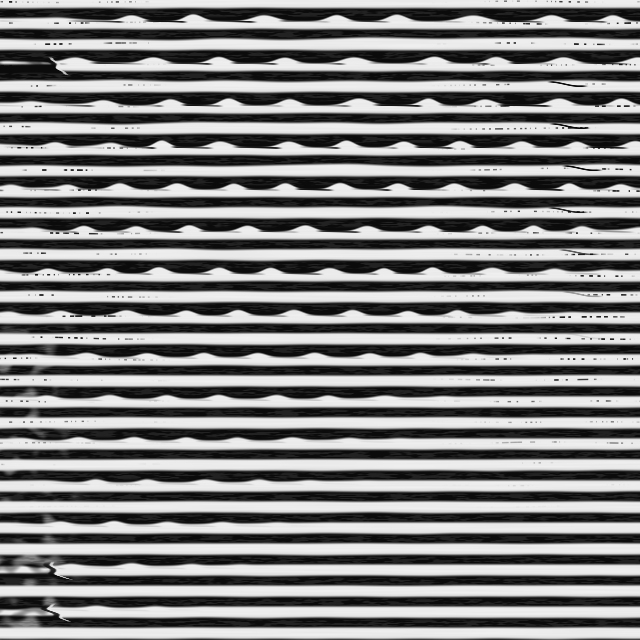
A three.js fragment shader for this texture:

```glsl
varying vec2 vUv;

const float TAU = 6.2831853;
const float PITCH = 0.03285;         // height of one stripe and its gap
const float TOP_SHIFT = 0.139;       // centre of the first stripe, in pitches
const float STRIPE_TOP = -0.29;      // edges in pitches, positive downwards
const float STRIPE_BOTTOM = 0.25;
const float TROUGH = -0.13;
const float CREST = -0.37;
const float SCALLOPS = 11.5;         // scallops across the canvas
const float EDGE_SOFTNESS = 0.085;
const float LINE_WIDTH = 0.06;
const float TEAR_X = 0.088;
const vec3 BLACK = vec3(0.045);
const vec3 CHARCOAL = vec3(0.135);
const vec3 WHITE = vec3(0.925);

float hash(float n) {
  return fract(sin(n * 12.9898) * 43758.547);
}

vec2 gradient(vec2 cell) {
  float angle = TAU * hash(dot(cell, vec2(1.0, 57.31)));
  return vec2(cos(angle), sin(angle));
}

float noise(vec2 p) {
  vec2 i = floor(p), f = fract(p);
  vec2 u = f * f * f * (f * (f * 6.0 - 15.0) + 10.0);
  vec2 e = vec2(0.0, 1.0);
  float a = dot(gradient(i), f);
  float b = dot(gradient(i + e.yx), f - e.yx);
  float c = dot(gradient(i + e.xy), f - e.xy);
  float d = dot(gradient(i + e.yy), f - e.yy);
  return mix(mix(a, b, u.x), mix(c, d, u.x), u.y);
}

float band(float lo, float hi, float soft, float x) {
  return smoothstep(lo - soft, lo + soft, x) * (1.0 - smoothstep(hi - soft, hi + soft, x));
}

float line(float d) {
  return 1.0 - smoothstep(0.015, LINE_WIDTH, abs(d));
}

void main() {
  float x = vUv.x;
  float down = 1.0 - vUv.y;

  // Stripe number and position inside it
  float s = down / PITCH - TOP_SHIFT;
  float row = floor(s + 0.5);
  float v = s - row;
  float scalloped = mod(row, 2.0);
  float upper = 1.0 - smoothstep(8.0, 18.0, row);
  float ends = max(smoothstep(0.66, 0.85, x), 1.0 - smoothstep(0.12, 0.28, x));

  // Scallops fade to the right on the lower rows
  float frequency = mix(9.2, SCALLOPS, smoothstep(3.0, 9.0, row));
  float phase = x * frequency - fract(0.175 * row + 0.625) + 0.3 * noise(vec2(x * 5.0, row * 3.7));
  float p = fract(phase + 0.06 * sin(TAU * phase));
  float hump = pow(0.5 + 0.5 * cos(TAU * p), 1.3);
  float reach = mix(1.6, 0.35, row / 30.0);
  float strength = scalloped * (1.0 - smoothstep(reach - 0.35, reach, x));
  strength *= smoothstep(-0.1, 0.22, x + 0.25 * noise(vec2(x * 9.0, row * 5.3)));
  strength *= mix(0.6, 1.0, 1.0 - smoothstep(13.0, 23.0, row));
  float crest = CREST - 0.05 * upper + 0.08 * noise(vec2(phase * 0.7, row * 2.1));
  float top = mix(STRIPE_TOP, mix(TROUGH, crest, hump), strength);
  float bottom = STRIPE_BOTTOM + 0.045 * noise(vec2(x * 11.0, row * 6.1));
  top += 0.1 * (1.0 - scalloped) * (0.3 + upper) * noise(vec2(x * 8.0, row * 4.3));

  // Torn left ends
  float torn = scalloped * max(1.0 - step(0.5, abs(row - 3.0)), step(26.5, row));
  float tearEdge = TEAR_X + 0.022 * noise(vec2(s * 3.0, row)) + 0.03 * v;
  float leftOfTear = torn * (1.0 - smoothstep(tearEdge - 0.004, tearEdge + 0.004, x));
  bottom -= leftOfTear * mix(0.12, 0.34, upper);
  top += leftOfTear * 0.08;

  // Soft stripe
  float topSoft = mix(EDGE_SOFTNESS, 0.055, strength);
  float light = smoothstep(top - topSoft, top + topSoft, v);
  light *= 1.0 - smoothstep(bottom - EDGE_SOFTNESS, bottom + EDGE_SOFTNESS, v);
  light *= 1.0 - 0.45 * leftOfTear * smoothstep(-0.2, 0.3, noise(vec2(x * 40.0, s * 2.0)));

  // Dark gaps with streaks, smudged at the lower left
  float streak = noise(vec2(x * 28.0, down * 300.0)) + 0.5 * noise(vec2(x * 90.0, down * 480.0));
  float gapCore = smoothstep(0.26, 0.42, abs(v));
  vec3 dark = mix(BLACK, CHARCOAL, gapCore * smoothstep(-0.16, 0.2, streak));
  float smudge = (1.0 - smoothstep(0.06, 0.15, x)) * smoothstep(0.45, 0.6, down);
  dark += 0.4 * smudge * smoothstep(0.0, 0.45, noise(vec2(x * 32.0, s * 1.3)));

  // Pale stripes with fine grain
  float grain = noise(vec2(x * 7.0, down * 330.0));
  float shade = 0.025 * grain - 0.07 * smoothstep(0.06, 0.24, v);
  vec3 color = mix(dark, WHITE + shade, light);

  // Creases trailing from each crest
  float crease = line(v - (TROUGH + 0.1 * (p - 0.45))) * band(0.28, 0.82, 0.08, p);
  float creaseTone = mix(0.22, 0.95, upper * smoothstep(-0.2, 0.25, noise(vec2(phase * 1.2, row * 8.7))));
  color = mix(color, BLACK, crease * creaseTone * strength);

  // Dotted scratches near both ends
  float scratchPath = -0.06 + 0.16 * noise(vec2(x * 4.0, row * 9.1));
  float dots = smoothstep(0.02, 0.2, noise(vec2(x * 150.0, row * 7.3)));
  dots *= smoothstep(-0.12, 0.15, noise(vec2(x * 13.0, row * 3.1)));
  float scratched = ends * (1.0 - smoothstep(16.0, 25.0, row));
  color = mix(color, BLACK, line(v - scratchPath) * dots * scratched * 0.9);

  // Hooked hairlines on the plain rows
  float hookStart = 0.87 + 0.04 * (hash(row + 2.0) - 0.5);
  float hookPath = STRIPE_TOP + 0.05 + 0.2 * smoothstep(hookStart, hookStart + 0.045, x);
  float hook = line(v - hookPath) * band(hookStart, hookStart + 0.055, 0.006, x);
  color = mix(color, BLACK, hook * upper * (1.0 - scalloped) * step(3.5, row));

  // Crack and sliver at each tear
  float crack = torn * (1.0 - smoothstep(0.002, 0.007, abs(x - tearEdge + 0.005)));
  color = mix(color, BLACK, crack * band(-0.35, 0.3, 0.1, v) * 0.85);
  float sliver = torn * (1.0 - smoothstep(0.001, 0.004, abs(x - tearEdge - 0.003)));
  color = mix(color, WHITE, sliver * band(-0.4, 0.42, 0.06, v) * 0.8);

  gl_FragColor = vec4(clamp(color, 0.0, 1.0), 1.0);
}
```
